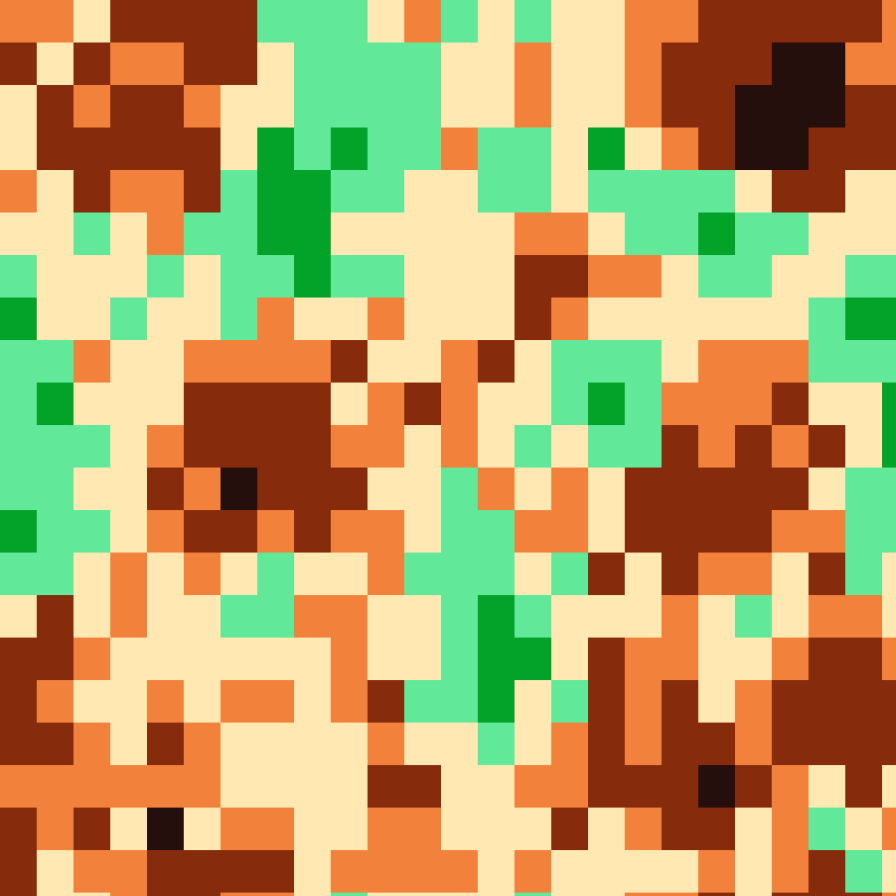
Reproduce this pattern procedurally as a Shadertoy shader.

```glsl
// Mosaic of flat rectangular cells in six earthy and green tones, clustered by a smooth random field.

const vec2  GRID       = vec2(24.38, 21.08); // cells across and down the canvas
const int   MAX_WAVE   = 5;                  // highest frequency, cycles per canvas
const float SPREAD     = 3.0;                // typical patch frequency, cycles per canvas
const float GRAIN      = 0.5;                // share of independent cell noise (std. deviation)
const float SEED       = 3.7;
const float TAU        = 6.2831853;

const vec3 SOOT   = vec3(0.14, 0.06, 0.05);
const vec3 RUST   = vec3(0.53, 0.17, 0.05);
const vec3 ORANGE = vec3(0.95, 0.51, 0.23);
const vec3 CREAM  = vec3(1.00, 0.91, 0.70);
const vec3 MINT   = vec3(0.38, 0.91, 0.60);
const vec3 GREEN  = vec3(0.01, 0.64, 0.16);

// Upper bounds of the tones, as quantiles of a unit normal distribution
const float SOOT_TOP   = -1.88;
const float RUST_TOP   = -0.77;
const float ORANGE_TOP = -0.15;
const float CREAM_TOP  =  0.77;
const float MINT_TOP   =  1.75;

float hash(vec2 p) {
    return fract(sin(dot(p + SEED, vec2(127.1, 311.7))) * 43758.5453);
}

// Sum of plane waves with random phases: zero mean, unit variance
float patchField(vec2 uv) {
    float sum = 0.0, power = 0.0;
    for (int i = 0; i <= MAX_WAVE; i++) {
        for (int j = -MAX_WAVE; j <= MAX_WAVE; j++) {
            if (i == 0 && j <= 0) continue; // half plane only, no constant term
            vec2 wave = vec2(float(i), float(j));
            float amp = exp(-0.5 * dot(wave, wave) / (SPREAD * SPREAD));
            sum += amp * cos(TAU * (dot(wave, uv) + hash(wave)));
            power += 0.5 * amp * amp;
        }
    }
    return sum * inversesqrt(power);
}

// Three uniform hashes add up to nearly normal noise of unit variance
float cellNoise(vec2 cell) {
    float total = hash(cell + 31.0) + hash(cell + vec2(71.0, 13.0)) + hash(cell + vec2(17.0, 97.0));
    return 2.0 * (total - 1.5);
}

vec3 tone(float v) {
    if (v < SOOT_TOP)   return SOOT;
    if (v < RUST_TOP)   return RUST;
    if (v < ORANGE_TOP) return ORANGE;
    if (v < CREAM_TOP)  return CREAM;
    if (v < MINT_TOP)   return MINT;
    return GREEN;
}

vec3 cellColor(vec2 cell) {
    float smoothPart = sqrt(1.0 - GRAIN * GRAIN) * patchField((cell + 0.5) / GRID);
    return tone(smoothPart + GRAIN * cellNoise(cell));
}

void mainImage(out vec4 fragColor, in vec2 fragCoord) {
    // Cell coordinates, counted from the top left corner
    vec2 uv = fragCoord / iResolution.xy;
    vec2 p = vec2(uv.x, 1.0 - uv.y) * GRID;

    // Blend the four nearest cells over one pixel at their borders
    vec2 pixel = GRID / iResolution.xy;
    vec2 base = floor(p - 0.5);
    vec2 t = clamp((fract(p - 0.5) - 0.5) / pixel + 0.5, 0.0, 1.0);
    vec3 upper = mix(cellColor(base), cellColor(base + vec2(1.0, 0.0)), t.x);
    vec3 lower = mix(cellColor(base + vec2(0.0, 1.0)), cellColor(base + 1.0), t.x);

    fragColor = vec4(mix(upper, lower, t.y), 1.0);
}
```
